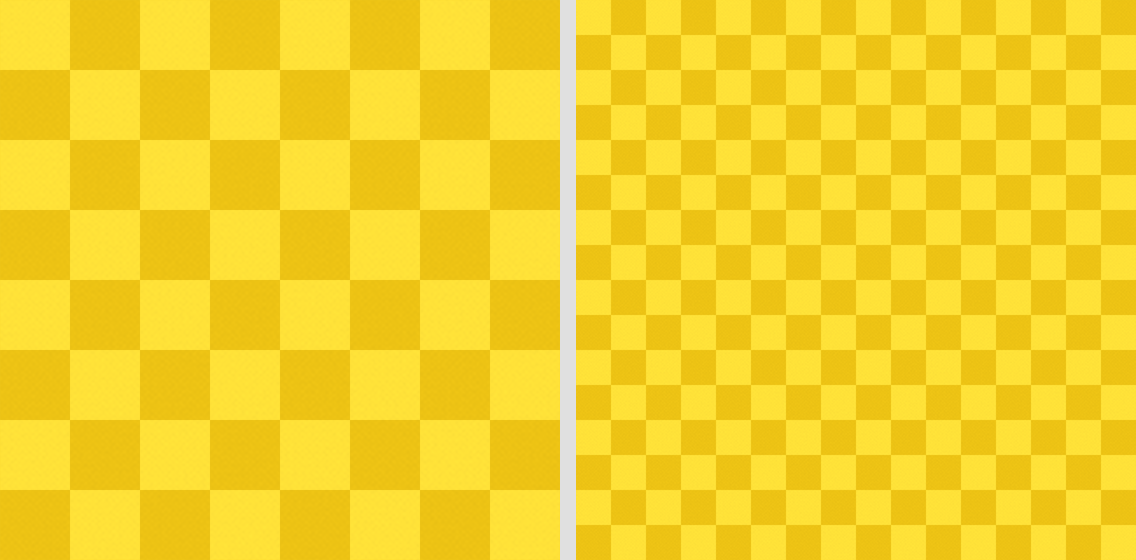
Left, the tile; right, the same tile 2 across and 2 down.
Reproduce this pattern procedurally as a three.js fragment shader.

```glsl
#define CELLS 8.0
#define LIGHT_YELLOW vec3(1.0, 0.885, 0.22)
#define DARK_YELLOW vec3(0.928, 0.764, 0.08)
#define EDGE_SOFTNESS 0.008
#define SEAM_WIDTH 0.012
#define SEAM_SHADE 0.015
#define WEAVE_THREADS 80.0
#define WEAVE_WOBBLE 0.35
#define WEAVE_SHADE 0.007
#define GRAIN_SCALE 128.0
#define GRAIN_SHADE 0.016

const float PI = 3.14159;

varying vec2 vUv;

// Random unit gradient at a lattice point
vec2 latticeGradient(vec2 point) {
  vec3 p = fract(point.xyx * vec3(0.1031, 0.1030, 0.0973));
  p += dot(p, p.yzx + 33.33);
  float angle = 2.0 * PI * fract((p.x + p.y) * p.z);
  return vec2(cos(angle), sin(angle));
}

// Gradient noise that wraps after a whole number of lattice steps
float wrappedNoise(vec2 uv, float period) {
  vec2 p = uv * period;
  vec2 i = floor(p);
  vec2 f = p - i;
  vec2 u = f * f * f * (f * (f * 6.0 - 15.0) + 10.0);
  vec2 lo = mod(i, period);
  vec2 hi = mod(i + 1.0, period);
  float a = dot(latticeGradient(lo), f);
  float b = dot(latticeGradient(vec2(hi.x, lo.y)), f - vec2(1.0, 0.0));
  float c = dot(latticeGradient(vec2(lo.x, hi.y)), f - vec2(0.0, 1.0));
  float d = dot(latticeGradient(hi), f - 1.0);
  return mix(mix(a, b, u.x), mix(c, d, u.x), u.y);
}

// Smoothed checker: 1 on light cells, 0 on dark ones, dark at the origin
float checker(vec2 cell) {
  vec2 wave = clamp(sin(PI * cell) / (PI * EDGE_SOFTNESS), -1.0, 1.0);
  return 0.5 - 0.5 * wave.x * wave.y;
}

// Faint line where neighbouring cells meet
float seam(vec2 cell) {
  vec2 toEdge = abs(fract(cell + 0.5) - 0.5);
  return 1.0 - smoothstep(0.0, SEAM_WIDTH, min(toEdge.x, toEdge.y));
}

// Crossed diagonal threads, bent by noise
float weave(vec2 uv) {
  float bend = WEAVE_WOBBLE * wrappedNoise(uv, WEAVE_THREADS * 0.5);
  float rising = sin(2.0 * PI * (WEAVE_THREADS * (uv.x - uv.y) + bend));
  float falling = sin(2.0 * PI * (WEAVE_THREADS * (uv.x + uv.y) - bend));
  return 0.5 * (rising + falling);
}

void main() {
  vec2 cell = vUv * CELLS;
  float light = checker(cell);
  vec3 color = mix(DARK_YELLOW, LIGHT_YELLOW, light);

  // Cloth texture and fine grain
  float shade = WEAVE_SHADE * weave(vUv);
  shade += GRAIN_SHADE * wrappedNoise(vUv, GRAIN_SCALE);
  shade -= SEAM_SHADE * seam(cell) * (1.0 - light);

  gl_FragColor = vec4(color * (1.0 + shade), 1.0);
}
```
